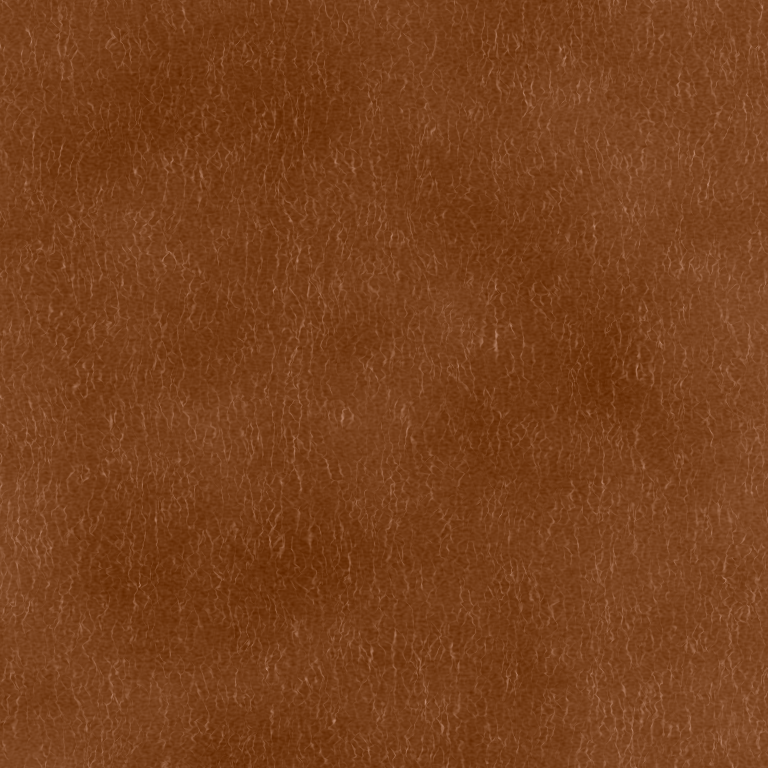
Write a Shadertoy shader that draws this texture.

```glsl
vec2 hash2(vec2 cell) {
    uvec2 q = uvec2(ivec2(cell)) * 1664525u + 1013904223u;
    q.x += q.y * 1664525u;
    q.y += q.x * 1664525u;
    q ^= q >> 16u;
    q.x += q.y * 1664525u;
    q.y += q.x * 1664525u;
    q ^= q >> 16u;
    return vec2(q & 65535u) / 65535.0;
}

float slope(vec2 cell, vec2 offset) {
    return dot(hash2(cell) * 2.0 - 1.0, offset);
}

float gradientNoise(vec2 p) {
    vec2 i = floor(p), f = fract(p);
    vec2 u = f * f * f * (f * (f * 6.0 - 15.0) + 10.0);
    vec2 e = vec2(1.0, 0.0);
    float low = mix(slope(i, f), slope(i + e, f - e), u.x);
    float high = mix(slope(i + e.yx, f - e.yx), slope(i + 1.0, f - 1.0), u.x);
    return mix(low, high, u.y);
}

float fbm(vec2 p, int octaves) {
    float sum = 0.0, amplitude = 1.0;
    for (int k = 0; k < octaves; k++) {
        sum += amplitude * gradientNoise(p);
        p = mat2(1.6, 1.2, -1.2, 1.6) * p + 17.3;
        amplitude *= 0.5;
    }
    return sum;
}

vec2 warp(vec2 p, float frequency, float amount) {
    vec2 q = p * frequency;
    return p + amount * vec2(gradientNoise(q), gradientNoise(q + 41.7));
}

// Cell borders, strongest where they run upright; width is in canvas units
float creases(vec2 uv, vec2 cellCount, float width, float flatStrength) {
    vec2 p = uv * cellCount;
    vec2 home = floor(p), nearest = vec2(0.0), nearestCell = home;
    float best = 100.0;
    for (int j = -1; j <= 1; j++)
    for (int i = -1; i <= 1; i++) {
        vec2 cell = home + vec2(i, j);
        vec2 toSeed = cell + hash2(cell) - p;
        float d = dot(toSeed, toSeed);
        if (d < best) {
            best = d;
            nearest = toSeed;
            nearestCell = cell;
        }
    }

    float line = 0.0;
    for (int j = -2; j <= 2; j++)
    for (int i = -2; i <= 2; i++) {
        if (i == 0 && j == 0) continue;
        vec2 cell = nearestCell + vec2(i, j);
        vec2 toSeed = cell + hash2(cell) - p;
        vec2 normal = normalize(toSeed - nearest);
        float edge = dot(0.5 * (toSeed + nearest), normal);
        float border = edge / length(normal * cellCount);
        float upright = smoothstep(0.2, 0.9, abs(normal.x));
        float strength = mix(flatStrength, 1.0, upright);
        line = max(line, strength * (1.0 - smoothstep(0.0, width, border)));
    }
    return line;
}

// Broad worn patches, paler toward both sides
float patina(vec2 uv) {
    float clouds = fbm(uv * vec2(4.2, 5.0) + 5.2, 5);
    float sides = smoothstep(0.2, 0.55, abs(uv.x - 0.45));
    return 0.5 * clouds + 0.28 * sides;
}

vec3 leatherColor(float tone) {
    const vec3 deepTan = vec3(0.44, 0.22, 0.07);
    const vec3 paleTan = vec3(0.56, 0.35, 0.22);
    return mix(deepTan, paleTan, tone);
}

void mainImage(out vec4 fragColor, in vec2 fragCoord) {
    vec2 uv = fragCoord / iResolution.y;
    float pixel = 1.0 / iResolution.y;
    float width = max(0.0021, 1.05 * pixel);

    // Pebbled grain and long upright wrinkles with ragged borders
    vec2 bent = warp(warp(uv, 9.0, 0.022), 55.0, 0.006);
    bent = warp(bent, 170.0, 0.0035);
    float pebble = creases(bent, vec2(94.0, 60.0), width, 0.3);
    float wrinkle = creases(bent + 0.37, vec2(58.0, 22.0), width, 0.05);

    // Wear breaks the lines into patches and short dashes
    float pebbleWear = smoothstep(-0.3, 0.35, fbm(uv * vec2(30.0, 22.0), 3));
    float band = gradientNoise(uv * vec2(9.0, 3.5) + 8.1);
    float breaks = gradientNoise(uv * vec2(45.0, 30.0) + 3.7);
    float wrinkleWear = smoothstep(-0.2, 0.4, 0.6 * band + 0.8 * breaks);
    float dashes = clamp(0.9 + 1.6 * gradientNoise(uv * 130.0 + 6.6), 0.2, 1.6);

    // Fine pores, a little wider than tall
    float pores = gradientNoise(uv * vec2(190.0, 270.0));
    float mottle = gradientNoise(uv * vec2(85.0, 110.0) + 12.4);

    float tone = 0.08 + patina(uv);
    tone += pebble * dashes * mix(0.15, 0.85, pebbleWear);
    tone += wrinkle * dashes * wrinkleWear * 0.9;
    tone += 0.62 * pores + 0.3 * mottle;

    fragColor = vec4(leatherColor(tone), 1.0);
}
```
